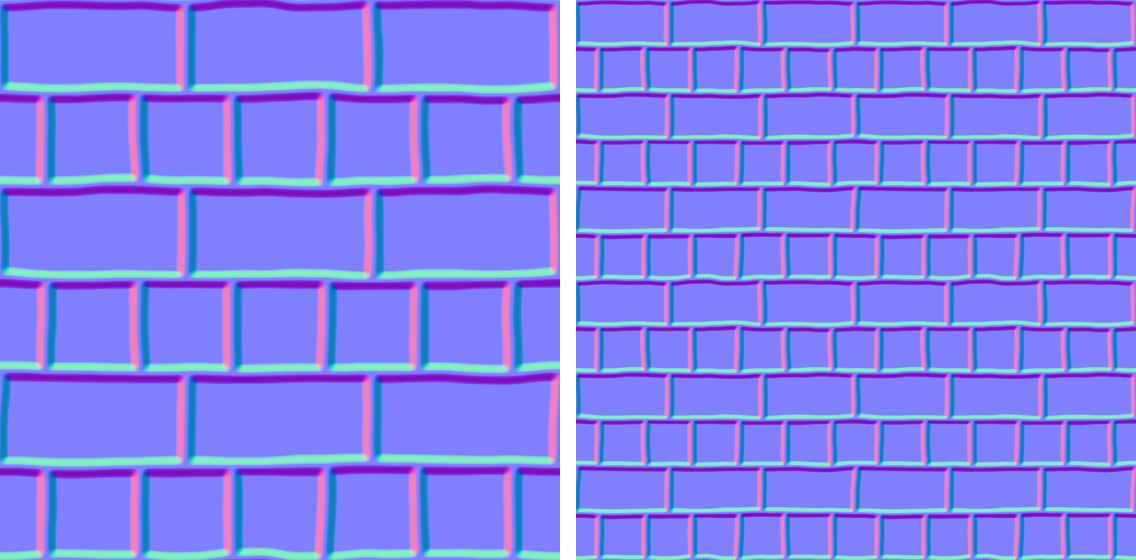
Left, the tile; right, the same tile 2 across and 2 down.
Write a WebGL 1 fragment shader that draws this texture map.

```glsl
precision highp float;
uniform vec2 u_resolution;

#define ROWS 6.0
#define LONG_BRICKS 3.0
#define SHORT_BRICKS 6.0
#define JOINT_SHIFT vec2(0.0012, -0.001)
#define JOINT_HALF 0.0006
#define BEVEL 0.0192
#define STEEPNESS 2.15
#define WARP_CELLS 9.0
#define WARP_AMOUNT vec2(0.0028, 0.0050)
#define RIPPLE_CELLS 23.0
#define RIPPLE_AMOUNT 0.0009

vec2 hash22(vec2 p) {
  vec3 q = fract(p.xyx * vec3(0.1031, 0.1030, 0.0973));
  q += dot(q, q.yzx + 33.33);
  return fract((q.xx + q.yz) * q.zy);
}

// Smooth noise in -1..1 that wraps after a whole number of cells
vec2 wrappedNoise(vec2 uv, float cells, float seed) {
  vec2 p = uv * cells;
  vec2 i = floor(p);
  vec2 f = fract(p);
  f = f * f * f * (f * (f * 6.0 - 15.0) + 10.0);
  vec2 lo = mod(i, cells);
  vec2 hi = mod(i + 1.0, cells);
  vec2 bottom = mix(hash22(lo + seed), hash22(vec2(hi.x, lo.y) + seed), f.x);
  vec2 top = mix(hash22(vec2(lo.x, hi.y) + seed), hash22(hi + seed), f.x);
  return mix(bottom, top, f.y) * 2.0 - 1.0;
}

// Bevel height and its slope, both scaled to a maximum of one
vec2 bevelHeight(vec2 t) {
  return t * t * t * (t * (t * 6.0 - 15.0) + 10.0);
}

vec2 bevelSlope(vec2 t) {
  vec2 s = 4.0 * t * (1.0 - t);
  return s * s;
}

vec3 brickNormal(vec2 p) {
  // Short and long courses alternate; short ones shift by half a brick
  float row = floor(p.y * ROWS);
  float isLong = mod(row, 2.0);
  float columns = mix(SHORT_BRICKS, LONG_BRICKS, isLong);
  vec2 count = vec2(columns, ROWS);
  vec2 offset = vec2(0.5 * (1.0 - isLong), 0.0);
  vec2 local = fract(p * count + offset) - 0.5;

  // Distance from the joints along each axis, in canvas units
  vec2 edge = (0.5 - abs(local)) / count;
  vec2 t = clamp((edge - JOINT_HALF) / BEVEL, 0.0, 1.0);
  vec2 tilt = sign(local) * bevelSlope(t) * bevelHeight(t).yx * STEEPNESS;

  // Green channel points down
  return normalize(vec3(tilt.x, -tilt.y, 1.0));
}

void main() {
  vec2 uv = gl_FragCoord.xy / u_resolution;
  vec2 warp = wrappedNoise(uv, WARP_CELLS, 17.0) * WARP_AMOUNT;
  warp += wrappedNoise(uv, RIPPLE_CELLS, 71.0) * RIPPLE_AMOUNT;
  vec3 normal = brickNormal(uv + JOINT_SHIFT + warp);
  gl_FragColor = vec4(normal * 0.5 + 0.5, 1.0);
}
```
